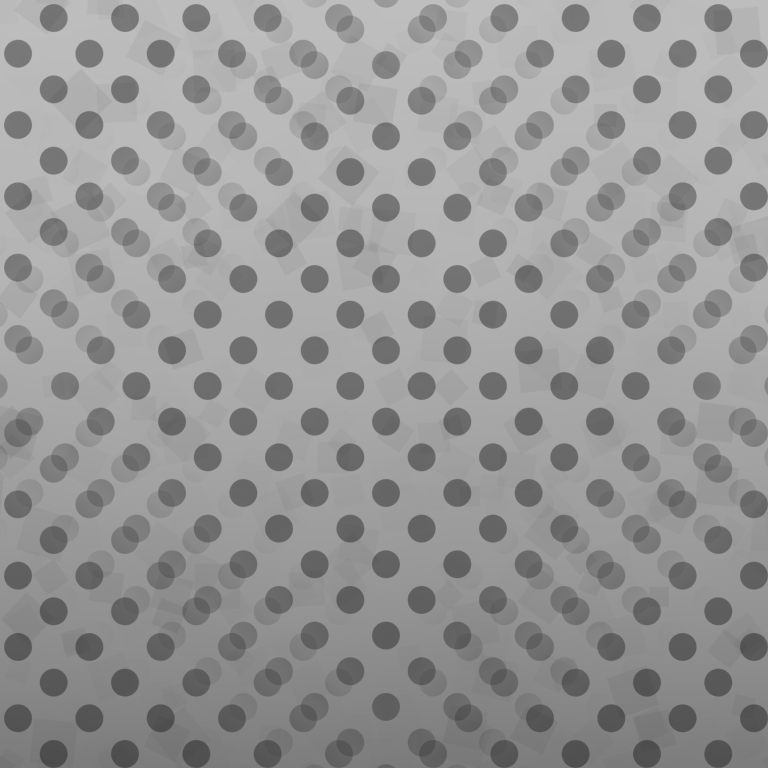
This pattern is drawn by a Shadertoy shader. Its source:

```glsl
float hash(vec2 p) {
    return fract(sin(dot(p, vec2(127.1, 311.7))) * 43758.5453);
}

float noise(vec2 p) {
    vec2 i = floor(p), f = fract(p);
    f = f * f * (3.0 - 2.0 * f);
    return mix(mix(hash(i), hash(i + vec2(1, 0)), f.x),
               mix(hash(i + vec2(0, 1)), hash(i + vec2(1, 1)), f.x), f.y);
}

// Coverage of staggered dots, at lattice points whose coordinates have an odd sum
float dots(vec2 lattice, float cell, float aa) {
    vec2 diagonal = mod(vec2(lattice.x + lattice.y, lattice.x - lattice.y), 2.0) - 1.0;
    float d = length(diagonal) * 0.7071 * cell - 0.0181;
    return 1.0 - smoothstep(-aa, aa, d);
}

// Light kept after faint, randomly turned squares are laid over each other
float patches(vec2 uv, float seed, float aa) {
    vec2 p = uv * 14.0 + seed;
    vec2 home = floor(p);
    float light = 1.0;
    for (int y = -1; y <= 1; y++)
    for (int x = -1; x <= 1; x++) {
        vec2 id = home + vec2(x, y);
        vec2 center = id + vec2(hash(id + 3.1), hash(id + 7.7));
        float angle = 6.2832 * hash(id + 11.3);
        float c = cos(angle), s = sin(angle);
        vec2 q = abs(mat2(c, -s, s, c) * (p - center));
        float halfSide = mix(0.18, 0.42, hash(id + 17.9));
        float d = (max(q.x, q.y) - halfSide) / 14.0;
        float strength = 0.055 * pow(hash(id + 23.5), 2.0);
        light *= 1.0 - strength * (1.0 - smoothstep(-aa, aa, d));
    }
    return light;
}

void mainImage(out vec4 fragColor, in vec2 fragCoord) {
    vec2 uv = fragCoord / iResolution.xy;
    float aa = 0.8 / min(iResolution.x, iResolution.y);

    // Backdrop: vertical falloff with soft mottling
    float shade = 0.49 + 0.25 * (1.0 - pow(1.0 - uv.y, 1.8));
    shade += 0.018 * (noise(uv * vec2(5.0, 8.0)) - 0.5);
    shade *= patches(uv, 0.0, aa) * patches(uv, 41.37, aa);

    // Two dot grids, mirrored about the middle and crossfaded in a diamond
    float cell = 0.04643;
    vec2 q = abs(uv - vec2(0.5026, 0.4974));
    vec2 inner = q / cell;
    vec2 outer = (q - 0.0148) / cell;
    float fade = smoothstep(0.30, 0.73, q.x + q.y);
    float innerDots = dots(inner, cell, aa);
    float outerDots = dots(outer, cell, aa) * step(0.5, min(outer.x, outer.y));
    shade *= 1.0 - 0.36 * (1.0 - fade) * innerDots;
    shade *= 1.0 - 0.36 * fade * outerDots;

    fragColor = vec4(vec3(shade), 1.0);
}
```
